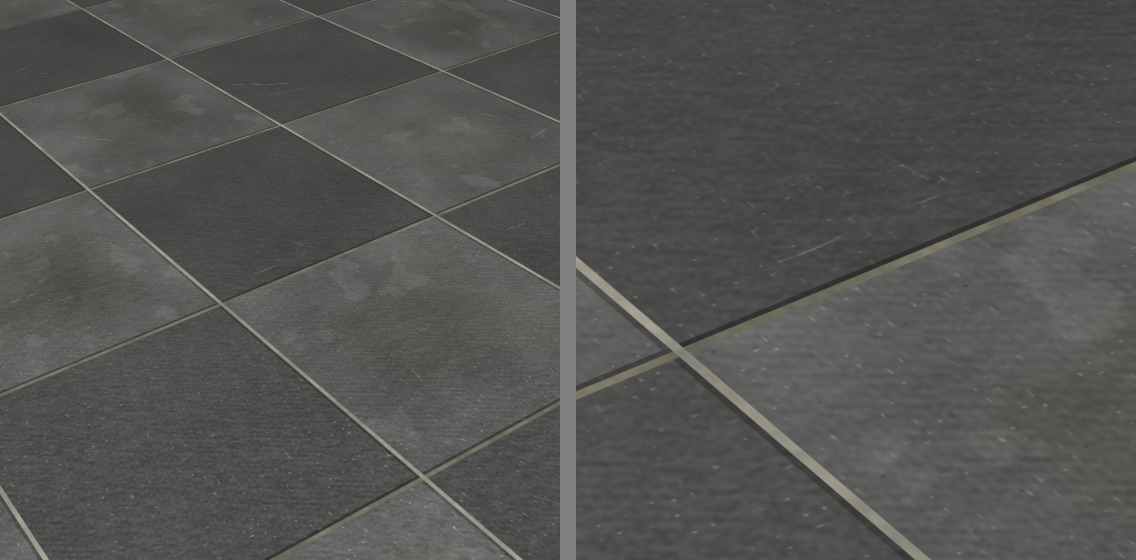
Left, the full canvas; right, a detail of the centre.
Write a Shadertoy shader that draws this texture.

```glsl
// Slate floor tiles in perspective, alternating dark and light, with pale grout and worn, scratched faces.

#define GROUT_HALF 0.0068
#define DARK_TONE 0.296
#define LIGHT_TONE 0.346
#define TONE_SPREAD 0.03
#define GRAIN 0.085
#define CLOUDS 0.15
#define SCRATCHES 6
#define SCRATCH_GAIN 0.13
#define GROUT_BRIGHT vec3(0.59, 0.58, 0.53)
#define GROUT_DIM vec3(0.45, 0.44, 0.38)

// Floor plane: screen position of a tile corner, its two edge vectors, and their foreshortening
const vec2 CORNER = vec2(0.396, 0.457);
const vec2 EDGE_A = vec2(0.2051, -0.3402);
const vec2 EDGE_B = vec2(0.4724, 0.2283);
const vec2 FORESHORTEN = vec2(-0.206, 0.115);

float hash(vec2 p) {
    return fract(sin(dot(p, vec2(127.1, 311.7))) * 43758.5);
}

float noise(vec2 p) {
    vec2 i = floor(p), f = fract(p);
    f = f * f * (3.0 - 2.0 * f);
    return mix(mix(hash(i), hash(i + vec2(1, 0)), f.x),
               mix(hash(i + vec2(0, 1)), hash(i + vec2(1, 1)), f.x), f.y);
}

float fbm(vec2 p) {
    float sum = 0.0, gain = 0.5;
    for (int i = 0; i < 5; i++) {
        sum += gain * noise(p);
        p = mat2(1.6, 1.2, -1.2, 1.6) * p + 3.7;
        gain *= 0.5;
    }
    return sum;
}

float segmentDistance(vec2 p, vec2 start, vec2 along) {
    p -= start;
    return length(p - along * clamp(dot(p, along) / dot(along, along), 0.0, 1.0));
}

vec2 screenToFloor(vec2 uv) {
    mat2 basis = mat2(EDGE_A - FORESHORTEN.x * uv, EDGE_B - FORESHORTEN.y * uv);
    return inverse(basis) * (uv - CORNER);
}

// Faint broken scratches at random places and angles on one tile
float scratches(vec2 local, vec2 id, float pixel) {
    float sum = 0.0;
    for (int i = 0; i < SCRATCHES; i++) {
        vec2 seed = id + float(i) * vec2(17.3, 5.9);
        vec2 start = vec2(hash(seed), hash(seed + 31.7));
        float angle = 0.9 + 2.2 * (hash(seed + 53.1) - 0.5);
        float size = mix(0.06, 0.5, pow(hash(seed + 71.9), 2.0));
        vec2 bent = local + 0.014 * (noise(local * 9.0 + seed) - 0.5);
        float d = segmentDistance(bent, start, size * vec2(cos(angle), sin(angle)));
        float broken = smoothstep(0.3, 0.75, noise(local * 38.0 + seed));
        sum += broken * hash(seed + 97.3) * (1.0 - smoothstep(0.0, 0.0025 + pixel, d));
    }
    return sum;
}

vec3 slate(vec2 local, vec2 id, float depth, float pixel) {
    float light = mod(id.x + id.y, 2.0);
    light = 1.0 - light;
    vec2 p = local + 40.0 * vec2(hash(id + 3.1), hash(id + 8.7));
    float tone = mix(DARK_TONE, LIGHT_TONE, light) + TONE_SPREAD * (hash(id + 0.5) - 0.5);

    // Cloudy wear, strongest on light tiles and towards their rims
    vec2 inset = min(local, 1.0 - local);
    float rim = 1.0 - smoothstep(0.0, 0.38, min(inset.x, inset.y) + 0.2 * (noise(p * 4.0) - 0.5));
    float cloud = fbm(p * 3.2) - 0.48;
    tone += CLOUDS * cloud * mix(0.35, 1.0, light) + 0.035 * light * (rim - 0.3);
    tone += 0.04 * light * smoothstep(0.62, 0.7, fbm(p * 6.0 + 9.0));

    // Cleft streaks, fine grain and mineral specks, fading with distance
    vec2 cleft = vec2(dot(p, vec2(0.58, 0.81)), dot(p, vec2(0.81, -0.58)));
    float near = 1.0 / max(depth * depth, 0.7);
    float grain = 0.5 * noise(cleft * vec2(32.0, 105.0)) + 0.5 * noise(p * 125.0) - 0.5;
    tone += GRAIN * grain * near;
    tone += 0.13 * near * smoothstep(0.83, 1.0, noise(p * 88.0)) * (0.3 + noise(p * 11.0));
    tone -= 0.08 * near * light * smoothstep(0.9, 1.0, noise(p * 47.0));
    tone += SCRATCH_GAIN * scratches(local, id, pixel);

    vec3 tint = mix(vec3(1.0, 1.0, 0.99), vec3(1.0, 1.0, 0.955), light * (1.0 - rim));
    return tone * tint;
}

void mainImage(out vec4 fragColor, in vec2 fragCoord) {
    vec2 uv = fragCoord / iResolution.xy;
    vec2 ground = screenToFloor(uv);
    vec2 pixel = fwidth(ground);
    float depth = 1.0 + dot(FORESHORTEN, ground);
    vec2 id = floor(ground);
    vec3 color = slate(ground - id, id, depth, 0.5 * max(pixel.x, pixel.y));

    // Shaded tile edge beside each joint, then the two directions of grout
    vec2 offset = ground - round(ground);
    vec2 shade = clamp((0.006 - abs(offset + 0.010)) / pixel + 0.5, 0.0, 1.0);
    color *= 1.0 - 0.32 * max(shade.x, 0.7 * shade.y);
    vec2 joint = clamp((GROUT_HALF - abs(offset)) / pixel + 0.5, 0.0, 1.0);
    float stain = 0.84 + 0.22 * noise(ground * 14.0) + 0.12 * noise(ground * 90.0);
    color = mix(color, GROUT_DIM * stain, joint.x);
    color = mix(color, GROUT_BRIGHT * stain, joint.y);

    // Light falls off towards the far side
    color *= 1.0 - 0.1 * smoothstep(0.7, 1.0, uv.y);
    fragColor = vec4(color, 1.0);
}
```
